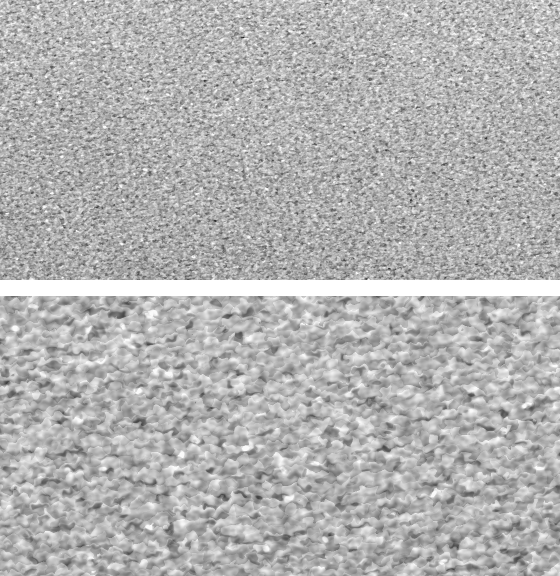
Top, the full canvas; bottom, a detail of the centre.
Reproduce this texture procedurally as a Shadertoy shader.

```glsl
// Fine grey asphalt: irregular small grains from flattened gradient noise over
// warped chips, with short dark flecks and a few pale chips and pits.
// Soft large-scale shading makes the lower edge a little darker.

float hash(vec2 p) {
    vec3 q = fract(p.xyx * 0.1031);
    q += dot(q, q.yzx + 33.33);
    return fract((q.x + q.y) * q.z);
}

vec2 hash2(vec2 p) {
    return vec2(hash(p), hash(p + 71.7));
}

float slope(vec2 corner, vec2 d) {
    float angle = 6.2832 * hash(corner);
    return dot(vec2(cos(angle), sin(angle)), d);
}

// Gradient noise around zero, with little broad variation.
float noise(vec2 p) {
    vec2 i = floor(p), f = fract(p), e = vec2(1, 0);
    vec2 w = f * f * f * (f * (f * 6.0 - 15.0) + 10.0);
    return mix(mix(slope(i, f), slope(i + e, f - e), w.x),
               mix(slope(i + e.yx, f - e.yx), slope(i + 1.0, f - 1.0), w.x), w.y);
}

// Tone of the nearest chip and the height above its centre.
vec2 chips(vec2 p) {
    vec2 cell = floor(p), nearestCell = cell, toPoint = vec2(9);
    for (int y = -1; y <= 1; y++)
    for (int x = -1; x <= 1; x++) {
        vec2 c = cell + vec2(x, y);
        vec2 d = p - c - hash2(c);
        if (dot(d, d) < dot(toPoint, toPoint)) {
            nearestCell = c;
            toPoint = d;
        }
    }
    return vec2(hash(nearestCell + 19.3) - 0.5, toPoint.y);
}

// Sparse soft-edged flat specks, at most one in each grid cell.
float specks(vec2 p, float density, float seed) {
    vec2 c = floor(p);
    vec2 rnd = hash2(c + seed);
    vec2 d = fract(p) - 0.25 - 0.5 * rnd;
    float angle = 1.6 * (hash(c + seed + 5.1) - 0.6);
    d = mat2(cos(angle), -sin(angle), sin(angle), cos(angle)) * d;
    float radius = mix(0.09, 0.2, rnd.x * rnd.y);
    float shape = length(d * vec2(0.8, 1.35)) + 0.06 * noise(p * 6.0);
    return step(hash(c + seed + 9.7), density)
         * (1.0 - smoothstep(radius * 0.6, radius * 1.3, shape));
}

float asphalt(vec2 p) {
    vec2 tilted = mat2(0.99, -0.14, 0.14, 0.99) * p;

    // Warping breaks up the straight chip borders.
    vec2 warp = vec2(noise(tilted * 120.0 + 5.0), noise(tilted * 120.0 + 90.0));
    vec2 chip = chips(tilted * vec2(92, 132) + 0.9 * warp + 40.0);
    float tone = 0.712 + 0.17 * chip.x + 0.09 * chip.y;

    // Coarse and fine grain.
    tone += 0.25 * noise(tilted * vec2(64, 94) + 0.5 * warp + 27.0);
    tone += 0.20 * noise(tilted * vec2(112, 158) + 11.0);

    // Short dark flecks lying nearly flat.
    float fleck = noise(tilted * vec2(54, 104) + 0.6 * warp + 60.0);
    tone -= 0.20 * smoothstep(0.14, 0.42, fleck);

    tone -= 0.22 * specks(tilted * vec2(25, 36), 0.16, 13.0);
    tone += 0.22 * specks(tilted * 24.0 + 8.0, 0.22, 47.0);
    return tone;
}

void mainImage(out vec4 fragColor, in vec2 fragCoord) {
    // Four samples per pixel keep the small grains smooth.
    float tone = 0.0;
    for (int i = 0; i < 4; i++) {
        vec2 offset = vec2(i % 2, i / 2) * 0.5 - 0.25;
        tone += 0.25 * asphalt((fragCoord + offset) / iResolution.y);
    }

    // Broad uneven light over the whole surface.
    vec2 uv = fragCoord / iResolution.xy;
    tone += 0.07 * (uv.y - 0.5) + 0.015 * (uv.x - 0.5);
    tone += 0.02 * noise(uv * vec2(5, 3) + 6.0);

    fragColor = vec4(vec3(clamp(tone, 0.12, 0.98)), 1.0);
}
```
